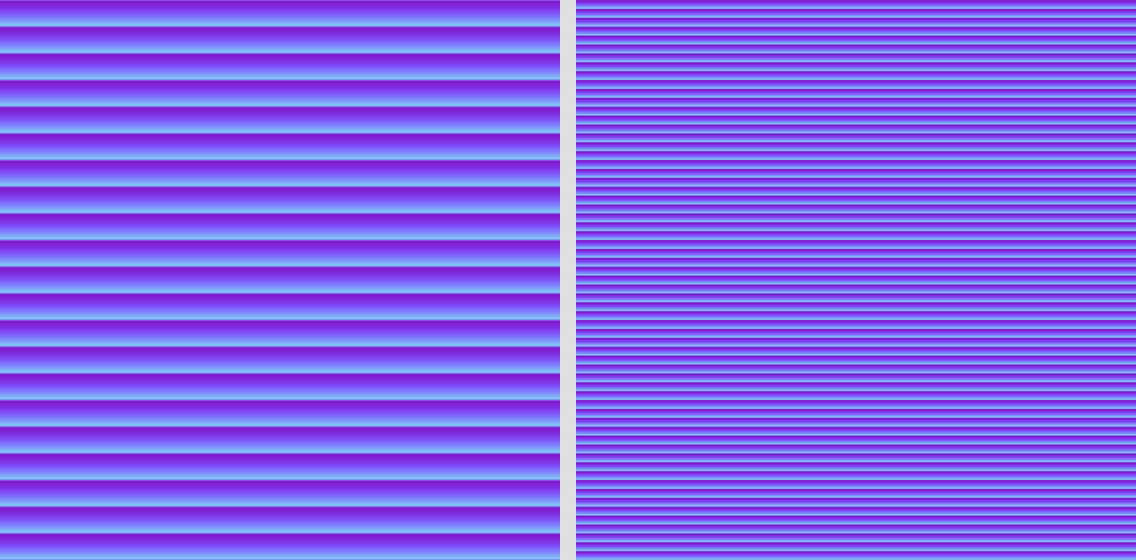
Left: one tile. Right: repeated 3 by 3.
Write a Shadertoy shader that draws this texture map.

```glsl
const float SLATS = 21.0;              // whole slats from bottom to top
const float TOP_TILT = -1.0;           // surface angle at a slat's upper edge, radians
const float TILT_LINEAR = 0.89;        // steady turn of the surface down the slat
const float TILT_CURVE = 0.83;         // extra turn towards the lower edge
const float GROOVE_TILT = -0.12;       // nearly flat strip between slats
const float GROOVE_HALF_WIDTH = 0.025; // in slat heights

// Encodes a normal tilted along the vertical axis as a colour
vec3 tiltedNormalColor(float tilt) {
    return 0.5 + 0.5 * vec3(0.0, sin(tilt), cos(tilt));
}

// Angle of the curved slat, from its top (0) to its bottom (1)
float slatTilt(float t) {
    return TOP_TILT + t * (TILT_LINEAR + t * TILT_CURVE);
}

void mainImage(out vec4 fragColor, in vec2 fragCoord) {
    float y = fragCoord.y / iResolution.y;
    float pixel = SLATS / iResolution.y;

    // Position within the slat, measured downwards
    float t = fract((1.0 - y) * SLATS);
    vec3 color = tiltedNormalColor(slatTilt(t));

    // Antialiased groove centred on each slat boundary
    float edgeDistance = min(t, 1.0 - t);
    float groove = clamp((GROOVE_HALF_WIDTH - edgeDistance) / pixel + 0.5, 0.0, 1.0);
    color = mix(color, tiltedNormalColor(GROOVE_TILT), groove);

    fragColor = vec4(color, 1.0);
}
```
